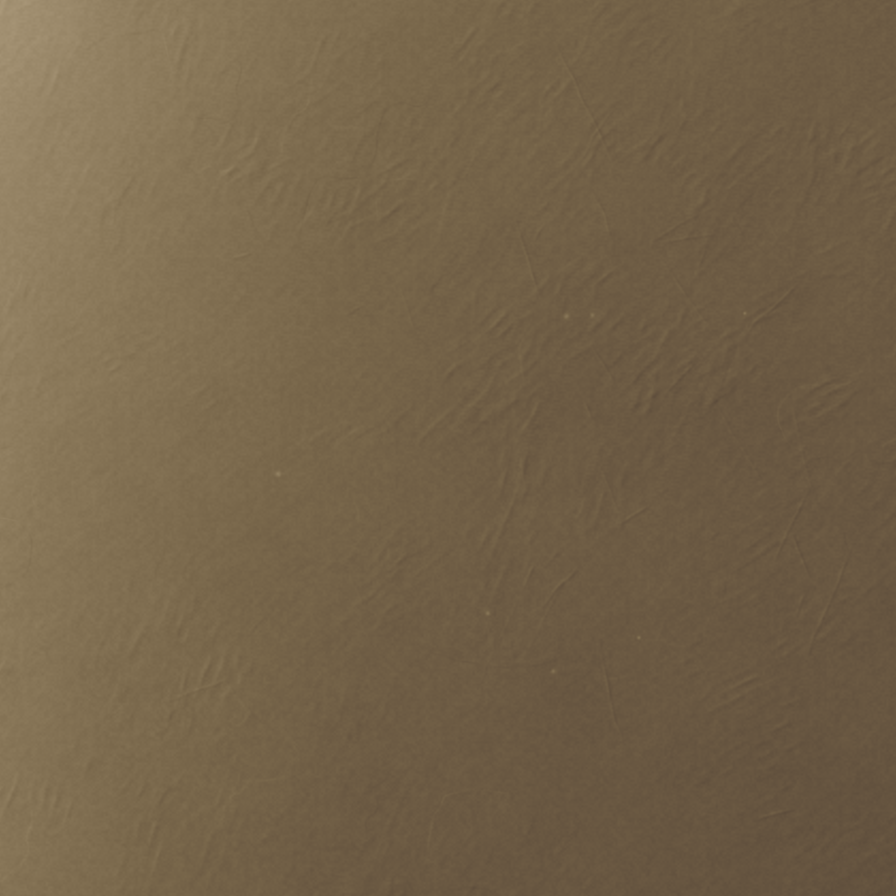
Reproduce this texture procedurally as a WebGL 2 fragment shader.

```glsl
#version 300 es
precision highp float;
// Hand-trowelled plaster in dim brown light falling from the upper left.
// A height field of fine streaks, lap edges and scratches is shaded by its
// slope, then laid over a mottled light gradient with fine soft grain.
uniform vec2 u_resolution;
out vec4 fragColor;

float hash(vec2 p) {
  return fract(sin(dot(p, vec2(127.1, 311.7))) * 43758.5453);
}

float noise(vec2 p) {
  vec2 i = floor(p), f = fract(p);
  f = f * f * (3.0 - 2.0 * f);
  float low = mix(hash(i), hash(i + vec2(1, 0)), f.x);
  float high = mix(hash(i + vec2(0, 1)), hash(i + vec2(1, 1)), f.x);
  return mix(low, high, f.y);
}

// Coordinates along and across a direction
vec2 turn(vec2 p, float angle) {
  vec2 dir = vec2(cos(angle), sin(angle));
  return vec2(dot(p, dir), dot(p, vec2(-dir.y, dir.x)));
}

// Short sparse trowel marks, present only in broken patches
float streaks(vec2 p, float angle, vec2 freq, float seed) {
  float patches = smoothstep(0.35, 0.85, noise(p * 5.0 + seed));
  patches *= smoothstep(0.25, 0.8, noise(p * 19.0 + seed * 1.7));
  float mark = noise(turn(p, angle) * freq + seed);
  return patches * mark * mark;
}

// Broken edge where one coat overlaps another
float lapEdge(vec2 p, float freq, float seed) {
  float coat = noise(p * freq + seed) + 0.16 * noise(p * 55.0 + seed);
  float worn = smoothstep(0.5, 0.8, noise(p * 7.0 + seed * 2.0));
  return worn * smoothstep(0.56, 0.61, coat);
}

// Thin ridge that fades towards both ends
float ridge(vec2 p, float halfLength, float width) {
  float along = 1.0 - smoothstep(0.4, 1.0, abs(p.x) / halfLength);
  along *= 0.4 + 0.6 * noise(vec2(p.x * 90.0, halfLength * 500.0));
  float bend = 0.004 * (noise(vec2(p.x * 45.0, halfLength * 900.0)) - 0.5);
  float across = (p.y + bend) / width;
  return along * exp(-across * across);
}

float scratches(vec2 p) {
  float sum = 0.0;
  for (int i = 0; i < 44; i++) {
    float id = float(i);
    vec2 center = vec2(hash(vec2(id, 1.3)), hash(vec2(id, 4.7)));
    // Many scratches gather on the right, above the middle
    center = mix(center, vec2(0.8, 0.6), 0.7 * hash(vec2(id, 8.1)));
    float lean = hash(vec2(id, 2.9));
    float angle = lean < 0.5 ? 1.0 : (lean < 0.8 ? 2.0 : 0.35);
    angle += 0.5 * (hash(vec2(id, 6.2)) - 0.5);
    float size = hash(vec2(id, 9.4));
    float halfLength = 0.014 + 0.08 * size * size * size;
    float strength = 0.25 + 0.75 * hash(vec2(id, 3.8));
    sum += strength * ridge(turn(p - center, angle), halfLength, 0.002);
  }
  return sum;
}

float height(vec2 p) {
  vec2 q = p + 0.012 * vec2(noise(p * 22.0), noise(p * 22.0 + 31.0));
  float h = 0.05 * streaks(q, 0.75, vec2(40.0, 150.0), 3.0);
  h += 0.055 * streaks(q, 1.2, vec2(45.0, 140.0), 17.0);
  h += 0.045 * streaks(q, 0.5, vec2(42.0, 160.0), 42.0);
  h += 0.012 * noise(turn(q, 0.85) * vec2(70.0, 150.0));
  h += 0.022 * lapEdge(q, 6.0, 11.0) + 0.022 * lapEdge(q, 13.0, 57.0);
  return h + 0.045 * scratches(p);
}

// Tiny raised grits catching the light
float grits(vec2 p) {
  float sum = 0.0;
  for (int i = 0; i < 7; i++) {
    float id = float(i);
    vec2 center = vec2(0.3 + 0.68 * hash(vec2(id, 21.3)), 0.15 + 0.6 * hash(vec2(id, 25.6)));
    float radius = 0.0018 + 0.0015 * hash(vec2(id, 28.4));
    sum += exp(-dot(p - center, p - center) / (radius * radius));
  }
  return sum;
}

// Brown shades ordered by brightness
vec3 shade(float level) {
  vec3 color = mix(vec3(0.37, 0.305, 0.235), vec3(0.42, 0.35, 0.26), clamp((level - 0.37) / 0.05, 0.0, 1.0));
  color = mix(color, vec3(0.47, 0.40, 0.29), clamp((level - 0.42) / 0.05, 0.0, 1.0));
  color = mix(color, vec3(0.54, 0.47, 0.35), clamp((level - 0.47) / 0.07, 0.0, 1.0));
  return color + max(level - 0.54, 0.0) + min(level - 0.37, 0.0);
}

void main() {
  vec2 p = gl_FragCoord.xy / u_resolution;

  // Light fading from the left edge, strongest in the upper left corner
  float level = 0.4 + 0.14 * exp(-2.9 * p.x) + 0.045 * (p.y - 0.5);
  level += 0.08 * exp(-3.0 * distance(p, vec2(0.0, 1.0)));

  // Cloudy mottling at several sizes
  level += 0.012 * (noise(p * 5.0 + 5.0) - 0.5);
  level += 0.010 * (noise(turn(p, 0.8) * vec2(11.0, 18.0) + 9.0) - 0.5);
  level += 0.009 * (noise(turn(p, 0.8) * vec2(28.0, 45.0) + 23.0) - 0.5);

  // Slope of the plaster along the light
  vec2 away = 0.0013 * normalize(vec2(1.0, -0.8));
  level += height(p + away) - height(p - away);
  level += 0.09 * grits(p);

  // Fine soft grain
  float grain = noise(p * 210.0) + noise(p * 420.0 + 13.0) - 1.0;
  level += 0.018 * grain;

  fragColor = vec4(shade(level), 1.0);
}
```
